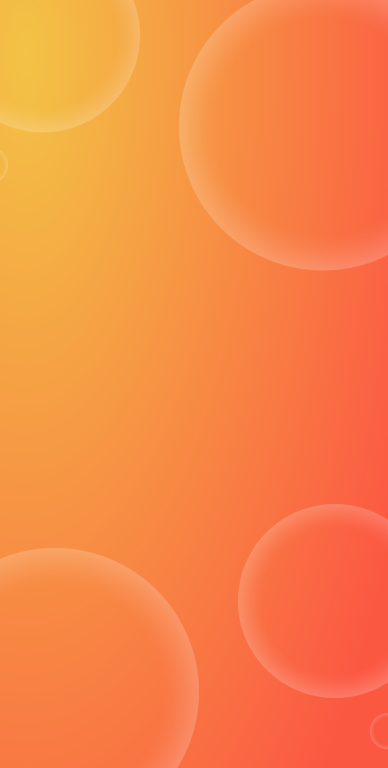
This background is drawn by a WebGL 2 fragment shader. Its source:

```glsl
#version 300 es
precision highp float;

uniform vec2 u_resolution;
out vec4 fragColor;

// Lengths are in canvas heights, with the origin at the lower left.
const vec3 WARM_YELLOW = vec3(0.953, 0.765, 0.270);
const vec3 CORAL_RED = vec3(0.985, 0.345, 0.260);
const vec2 GLOW_CENTER = vec2(0.033, 0.930);
const vec2 GLOW_RADII = vec2(0.540, 1.340);

const float RIM_WIDTH = 0.25;    // share of the bubble radius
const float RIM_OPACITY = 0.20;
const float RIM_FALLOFF = 1.3;

// Bubbles: center x, center y, radius
const int BUBBLE_COUNT = 6;
const vec3 BUBBLES[BUBBLE_COUNT] = vec3[](
    vec3(0.056, 0.954, 0.1263),
    vec3(0.4206, 0.8353, 0.1875),
    vec3(-0.013, 0.785, 0.0234),
    vec3(0.4362, 0.2174, 0.1263),
    vec3(0.0716, 0.099, 0.1875),
    vec3(0.505, 0.048, 0.0234)
);

// Elliptical glow fading from yellow to red
vec3 warmGradient(vec2 p) {
    float t = length((p - GLOW_CENTER) / GLOW_RADII);
    return mix(WARM_YELLOW, CORAL_RED, clamp(t, 0.0, 1.0));
}

// Opacity of the light that gathers inside a bubble's edge
float bubbleRim(vec2 p, vec3 bubble, float pixel) {
    float dist = length(p - bubble.xy) - bubble.z;
    float inside = 1.0 - smoothstep(-0.75 * pixel, 0.75 * pixel, dist);
    float rim = clamp(1.0 + dist / (RIM_WIDTH * bubble.z), 0.0, 1.0);
    return RIM_OPACITY * inside * pow(rim, RIM_FALLOFF);
}

void main() {
    float pixel = 1.0 / u_resolution.y;
    vec2 p = gl_FragCoord.xy * pixel;

    vec3 color = warmGradient(p);
    for (int i = 0; i < BUBBLE_COUNT; i++) {
        color = mix(color, vec3(1.0), bubbleRim(p, BUBBLES[i], pixel));
    }
    fragColor = vec4(color, 1.0);
}
```
